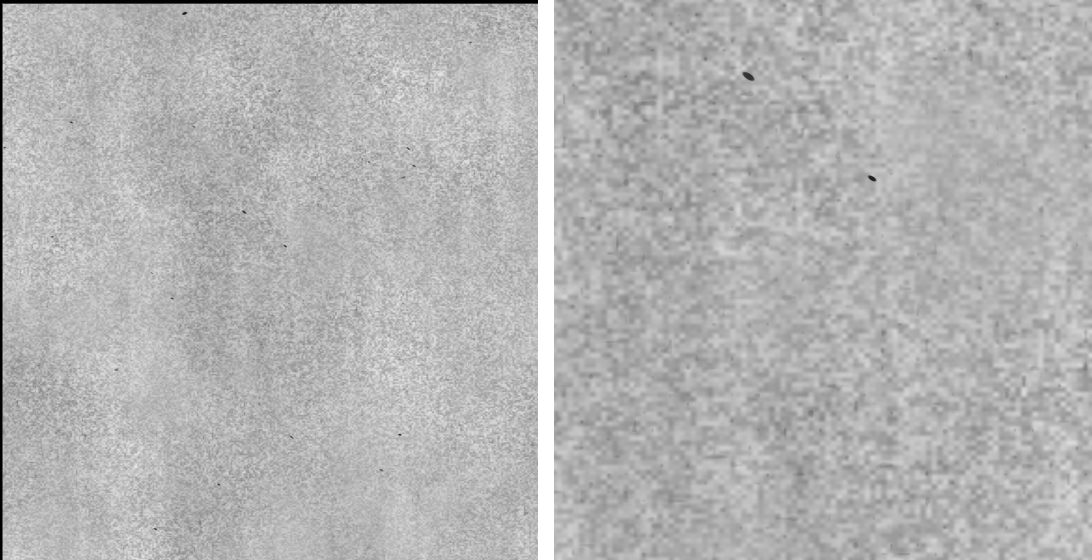
Left, the full canvas; right, a detail of the centre.
Write a Shadertoy shader that draws this texture.

```glsl
// Weathered grey concrete with fine grain, soft stains, small pits and a black edge at the left and top.

float hash(vec2 p) {
    vec3 q = fract(p.xyx * 0.1031);
    q += dot(q, q.yzx + 33.33);
    return fract((q.x + q.y) * q.z);
}

// Value noise centred on zero, from -0.5 to 0.5
float noise(vec2 p) {
    vec2 cell = floor(p), f = fract(p);
    f = f * f * (3.0 - 2.0 * f);
    float low = mix(hash(cell), hash(cell + vec2(1, 0)), f.x);
    float high = mix(hash(cell + vec2(0, 1)), hash(cell + vec2(1, 1)), f.x);
    return mix(low, high, f.y) - 0.5;
}

float clouds(vec2 p) {
    float sum = 0.0, gain = 0.5;
    for (int i = 0; i < 6; i++) {
        sum += gain * noise(p);
        p = mat2(0.8, 0.6, -0.6, 0.8) * p * 2.05 + 17.3;
        gain *= 0.64;
    }
    return sum;
}

// Soft-sided box: 1 inside, 0 outside
float softBox(vec2 p, vec2 halfSize, float blur) {
    vec2 d = abs(p) - halfSize;
    return smoothstep(blur, -blur, max(d.x, d.y));
}

void mainImage(out vec4 fragColor, in vec2 fragCoord) {
    vec2 p = fragCoord / iResolution.y;
    float aspect = iResolution.x / iResolution.y;
    float pixel = 1.0 / iResolution.y;

    // Mottled base with vertical formwork streaks
    float mottle = clouds(p * vec2(6.0, 5.0) + 3.7);
    float streaks = noise(vec2(p.x * 42.0, p.y * 2.5)) + 0.6 * noise(vec2(p.x * 110.0, p.y * 5.0 + 9.0));
    float grey = 0.716 + 0.17 * mottle + 0.035 * streaks;

    // Darker damp patch and the stain running down from it
    vec2 warped = p + 0.10 * vec2(clouds(p * 9.0), clouds(p * 9.0 + 40.0));
    float patchy = 0.6 + 1.6 * clouds(p * 13.0 + 21.0);
    float stain = softBox(warped - vec2(0.40, 0.66), vec2(0.09, 0.13), 0.04) * patchy;
    stain += 0.6 * softBox(warped - vec2(0.475, 0.50), vec2(0.015, 0.24), 0.025);
    stain += 0.5 * softBox(warped - vec2(0.66, 0.90), vec2(0.05, 0.06), 0.04);
    stain += 0.4 * softBox(warped - vec2(0.09, 0.89), vec2(0.06, 0.05), 0.04);
    grey -= 0.045 * stain;

    // Sandy grain, coarser where the surface is rough
    float rough = clamp(1.0 + 1.3 * clouds(p * 7.0 + 60.0) + 0.2 * stain, 0.6, 1.5);
    float fine = noise(p * vec2(300.0, 345.0));
    float coarse = noise(p * vec2(165.0, 180.0) + 71.0);
    grey += rough * (0.17 * fine + 0.085 * coarse);

    // Sparse faint pores
    float pore = smoothstep(0.36, 0.48, noise(p * 190.0 + 131.0));
    grey -= 0.09 * rough * pore;

    // Scattered black pits, mostly tiny and slightly elongated
    for (int i = 0; i < 22; i++) {
        float id = float(i);
        vec2 center = vec2(hash(vec2(id, 3.1)) * aspect, 1.0 - 0.95 * pow(hash(vec2(id, 8.7)), 1.4));
        float size = mix(0.0012, 0.0032, pow(hash(vec2(id, 5.3)), 2.0));
        vec2 d = p - center;
        d.y += (hash(vec2(id, 12.9)) - 0.3) * d.x;
        float dist = length(d * vec2(0.75, 1.3)) - size;
        float depth = mix(0.5, 0.95, hash(vec2(id, 15.2)));
        grey = mix(grey, 0.05, depth * smoothstep(pixel, -pixel, dist));
    }

    // Black margin along the left and top
    float inside = min(p.x - 0.0045, 1.0 - 0.0065 - p.y);
    grey = mix(0.005, grey, smoothstep(-0.7 * pixel, 0.7 * pixel, inside));

    fragColor = vec4(vec3(clamp(grey, 0.0, 1.0)), 1.0);
}
```
